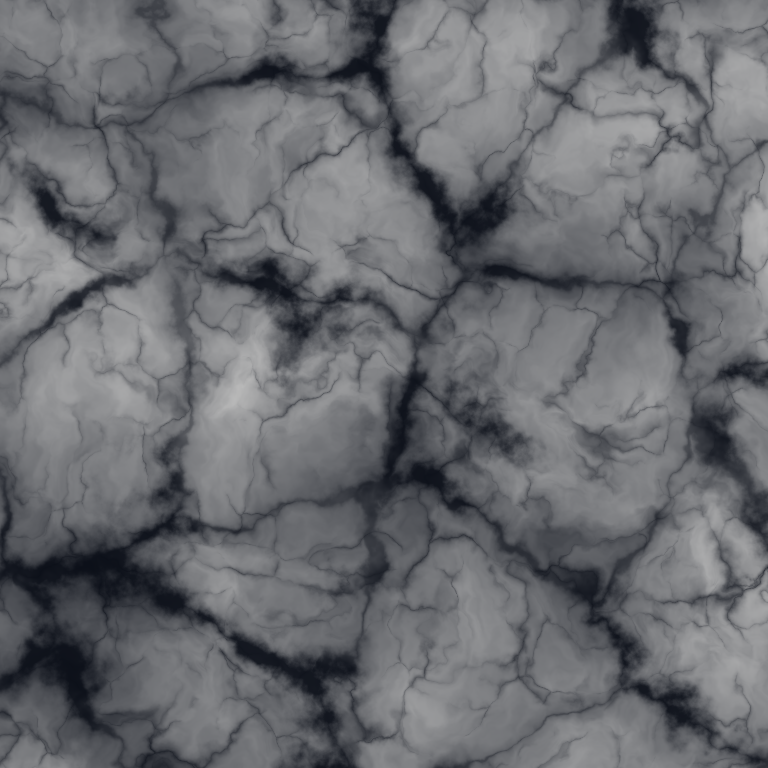
Reproduce this texture procedurally as a Shadertoy shader.

```glsl
// Grey billowing cloud lumps split by dark, frayed cracks and fine broken veins.

vec2 hash2(vec2 p) {
    vec3 h = fract(p.xyx * vec3(0.1031, 0.1030, 0.0973));
    h += dot(h, h.yzx + 33.33);
    return fract((h.xx + h.yz) * h.zy);
}

float cornerSlope(vec2 cell, vec2 offset) {
    float angle = 6.2832 * hash2(cell).x;
    return dot(vec2(cos(angle), sin(angle)), offset);
}

float gradientNoise(vec2 p) {
    vec2 i = floor(p), f = p - i;
    vec2 u = f * f * f * (f * (f * 6.0 - 15.0) + 10.0);
    vec2 e = vec2(1, 0);
    return mix(mix(cornerSlope(i, f), cornerSlope(i + e, f - e), u.x),
               mix(cornerSlope(i + e.yx, f - e.yx), cornerSlope(i + 1.0, f - 1.0), u.x), u.y);
}

float fbm(vec2 p) {
    float sum = 0.0, amplitude = 1.0;
    for (int k = 0; k < 5; k++) {
        sum += amplitude * gradientNoise(p);
        p = mat2(1.6, 1.2, -1.2, 1.6) * p + 7.3;
        amplitude *= 0.55;
    }
    return sum;
}

// x: distance to the nearest cell centre, y: gap to the second nearest
vec2 cells(vec2 p) {
    vec2 i = floor(p), f = p - i;
    float nearest = 9.0, second = 9.0;
    for (int y = -2; y <= 2; y++)
    for (int x = -2; x <= 2; x++) {
        vec2 g = vec2(x, y);
        float d = length(g + 0.05 + 0.9 * hash2(i + g + 40.0) - f);
        second = min(second, max(nearest, d));
        nearest = min(nearest, d);
    }
    return vec2(nearest, second - nearest);
}

// Soft lines along cell borders, broken up by noise in presence and width
float veins(vec2 p, float width) {
    float presence = smoothstep(-0.3, 0.5, fbm(p * 0.8 + 11.0));
    float ragged = width * (1.0 + 1.2 * gradientNoise(p * 3.0 + 5.0));
    return presence * exp(-cells(p).y / ragged);
}

void mainImage(out vec4 fragColor, in vec2 fragCoord) {
    vec2 p = fragCoord / iResolution.xy;
    vec2 q = p + 0.06 * vec2(fbm(p * 4.5 + 3.0), fbm(p * 4.5 + 19.0));
    q += 0.010 * vec2(fbm(p * 21.0 + 1.0), fbm(p * 21.0 + 27.0));

    // Lumps: broad light, rounded tops, mottling and a faint upright grain
    vec2 lump = cells(q * 3.6);
    float light = 0.70 + 0.38 * gradientNoise(p * 2.6 + 5.0);
    light += 0.16 * (0.9 - 2.0 * lump.x);
    light += 0.15 * fbm(q * 9.0 + 2.0);
    light += 0.05 * gradientNoise(q * vec2(75, 36));

    // Main rift falls from upper left to lower right
    float rift = abs(q.y - 0.77 + 0.47 * q.x + 0.12 * gradientNoise(p * 3.5 + 30.0));
    float riftGlow = exp(-rift * rift * 160.0);

    // Cracks swell into frayed pools and fade away in between
    float patchy = gradientNoise(p * 3.4 + 8.0) + 0.25 * fbm(p * 9.0 + 14.0);
    float swell = smoothstep(-0.25, 0.55, patchy + 0.22 * riftGlow);
    float gap = min(lump.y, 2.8 * rift + 0.25 * (1.0 - swell));
    float width = mix(0.035, 0.22, swell);
    float frayed = gap + width * (0.9 * fbm(p * 13.0 + 4.0) + 0.35 * fbm(p * 38.0));
    float crack = exp(-pow(max(frayed, 0.0) / (0.62 * width), 1.5));
    crack *= mix(0.35, 0.97, smoothstep(0.05, 0.6, swell));

    // Smoky wisps hang around the rift and the pools
    float smoke = smoothstep(-0.1, 0.7, fbm(q * 11.0 + 50.0));
    light *= 1.0 - 0.5 * smoke * (0.35 * swell + 0.65 * riftGlow);

    light -= 0.17 * exp(-5.0 * gap);
    light *= 1.0 - 0.65 * veins(q * 8.0, 0.075);
    light *= 1.0 - 0.40 * veins(q * 16.0 + 6.0, 0.10);
    light *= 1.0 - 0.93 * crack;

    vec3 inkBlue = vec3(0.04, 0.055, 0.09), paleGrey = vec3(0.73);
    fragColor = vec4(mix(inkBlue, paleGrey, clamp(light, 0.0, 1.1)), 1.0);
}
```
